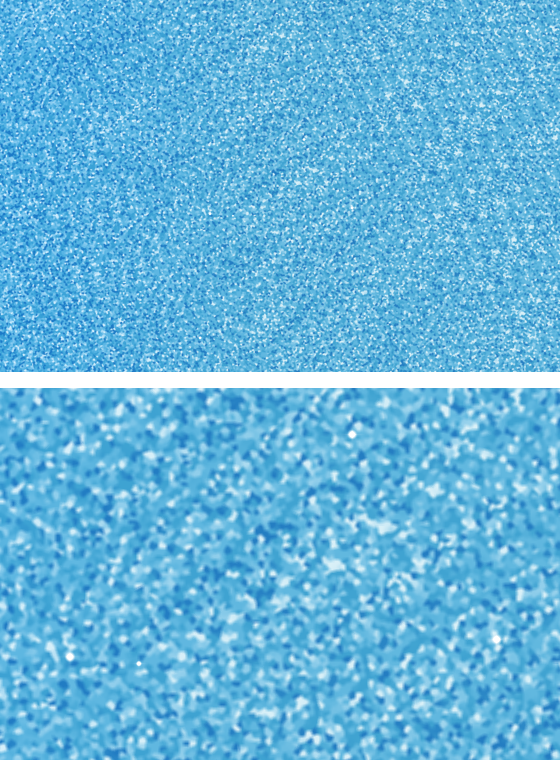
Top: the whole. Bottom: its middle third, enlarged.
Reproduce this texture procedurally as a Shadertoy shader.

```glsl
// Fine sky-blue glitter: tiny Voronoi flakes, each with a random tone from
// deep blue to white, under a slight drift of light from left to right.
// A few larger sparkles lie on top; a small soft focus rounds the flakes.

const float FLAKES_PER_HEIGHT = 190.0;
const float FLAKE_JITTER = 1.0;
const float FLAKE_TILT = 0.55;      // turns the grid off the canvas axes
const float SOFT_FOCUS = 0.7;       // blur width in flakes
const int SAMPLES = 4;              // per axis and pixel
const int SPARKLES = 8;
const float SPARKLE_SIZE = 0.0048;  // share of the canvas height
const float CLUMP_SCALE = 24.0;
const float CLUMP_STRENGTH = 0.07;
const float LIGHT_DRIFT = 0.05;

const vec3 DEEP_BLUE  = vec3(0.14, 0.49, 0.76);
const vec3 BLUE       = vec3(0.25, 0.64, 0.82);
const vec3 SKY        = vec3(0.38, 0.72, 0.875);
const vec3 PALE       = vec3(0.57, 0.81, 0.92);
const vec3 GLINT      = vec3(0.85, 0.94, 0.97);
const vec3 LEFT_TINT  = vec3(-0.035, -0.01, 0.025);

float hash(vec2 p) {
    return fract(sin(dot(p, vec2(127.1, 311.7))) * 43758.5453);
}

vec2 hash2(vec2 p) {
    return vec2(hash(p), hash(p + vec2(57.3, 19.7)));
}

vec2 rotate(vec2 p, float angle) {
    float c = cos(angle);
    float s = sin(angle);
    return vec2(c * p.x - s * p.y, s * p.x + c * p.y);
}

float valueNoise(vec2 p) {
    vec2 cell = floor(p);
    vec2 f = fract(p);
    f = f * f * (3.0 - 2.0 * f);
    float low = mix(hash(cell), hash(cell + vec2(1, 0)), f.x);
    float high = mix(hash(cell + vec2(0, 1)), hash(cell + vec2(1, 1)), f.x);
    return mix(low, high, f.y);
}

// Cell of the flake nearest to p
vec2 nearestFlake(vec2 p) {
    vec2 base = floor(p);
    vec2 nearest = base;
    float best = 10.0;
    for (int y = -1; y <= 1; y++) {
        for (int x = -1; x <= 1; x++) {
            vec2 cell = base + vec2(x, y);
            vec2 offset = cell + 0.5 + FLAKE_JITTER * (hash2(cell) - 0.5) - p;
            float d = dot(offset, offset);
            if (d < best) {
                best = d;
                nearest = cell;
            }
        }
    }
    return nearest;
}

// Tone 0..1 to colour; the steps set the share of each kind of flake
vec3 flakeColor(float tone) {
    vec3 color = mix(DEEP_BLUE, BLUE, smoothstep(0.04, 0.20, tone));
    color = mix(color, SKY, smoothstep(0.28, 0.52, tone));
    color = mix(color, PALE, smoothstep(0.62, 0.82, tone));
    return mix(color, GLINT, smoothstep(0.85, 0.95, tone));
}

vec3 glitter(vec2 p, float lightShift) {
    vec2 flake = nearestFlake(rotate(p * FLAKES_PER_HEIGHT, FLAKE_TILT));
    float tone = hash(flake + vec2(11.9, 83.1));
    return flakeColor(clamp(tone + lightShift, 0.0, 1.0));
}

// Bright core with faint crossed rays
float sparkle(vec2 offset, float size) {
    vec2 q = abs(offset) / size;
    float core = 1.0 - smoothstep(0.3, 1.0, length(q));
    float rays = exp(-q.x * 1.2 - q.y * 5.0) + exp(-q.y * 1.2 - q.x * 5.0);
    return clamp(core + 0.5 * rays, 0.0, 1.0);
}

void mainImage(out vec4 fragColor, in vec2 fragCoord) {
    vec2 uv = fragCoord / iResolution.xy;
    vec2 p = fragCoord / iResolution.y;
    float aspect = iResolution.x / iResolution.y;

    // Broad light and small clumps shift the mix of flakes
    float clump = valueNoise(p * CLUMP_SCALE) - 0.5;
    float lightShift = CLUMP_STRENGTH * clump + LIGHT_DRIFT * (uv.x - 0.5);

    // Flakes, averaged over the soft focus or the pixel if that is larger
    float spread = max(SOFT_FOCUS / FLAKES_PER_HEIGHT, 1.0 / iResolution.y);
    vec3 color = vec3(0.0);
    for (int y = 0; y < SAMPLES; y++) {
        for (int x = 0; x < SAMPLES; x++) {
            vec2 sub = (vec2(x, y) + 0.5) / float(SAMPLES) - 0.5;
            color += glitter(p + sub * spread, lightShift);
        }
    }
    color /= float(SAMPLES * SAMPLES);

    // Purer blue towards the left edge
    color += LEFT_TINT * (1.0 - smoothstep(0.0, 0.55, uv.x));

    // Scattered sparkles
    for (int i = 0; i < SPARKLES; i++) {
        vec2 seed = vec2(float(i) * 3.7 + 1.3, 41.9);
        vec2 center = hash2(seed) * vec2(aspect, 1.0);
        float size = SPARKLE_SIZE * mix(0.6, 1.2, hash(seed + 9.1));
        color = mix(color, vec3(1.0), sparkle(p - center, size));
    }

    fragColor = vec4(clamp(color, 0.0, 1.0), 1.0);
}
```
